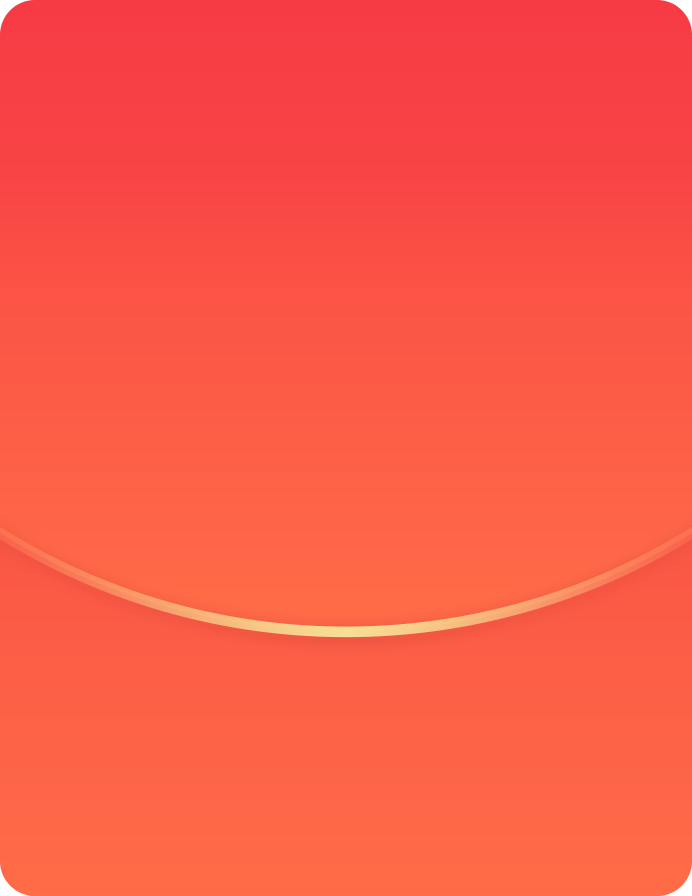
Write a WebGL 2 fragment shader that draws this background.

```glsl
#version 300 es
precision highp float;
// A rounded card with a warm red-to-orange gradient, split by a wide circular arc.
// Two vertical gradients meet at the circle; a gold rim with a soft shadow follows
// its edge and fades toward the sides. All lengths are in canvas heights.

uniform vec2 u_resolution;
out vec4 fragColor;

const vec3 CRIMSON = vec3(0.966, 0.230, 0.270);
const vec3 RED     = vec3(0.974, 0.268, 0.271);
const vec3 CORAL   = vec3(0.984, 0.332, 0.273);
const vec3 ORANGE  = vec3(1.000, 0.420, 0.280);
const vec3 LOWER_TOP    = vec3(0.980, 0.338, 0.270);
const vec3 LOWER_BOTTOM = vec3(1.000, 0.424, 0.280);
const vec3 GOLD   = vec3(0.963, 0.872, 0.582);
const vec3 SHADOW = vec3(0.840, 0.270, 0.220);
const vec3 PAPER  = vec3(1.0);

const float CORNER_RADIUS   = 0.039;
const float ARC_CENTER_Y    = 1.026;
const float ARC_RADIUS      = 0.7312;
const float RIM_HALF_WIDTH  = 0.0059;
const float RIM_EDGE_ALPHA  = 0.09;
const float SHADOW_SIZE     = 0.013;
const float SHADOW_STRENGTH = 0.26;

float roundedBox(vec2 p, vec2 halfSize, float radius) {
    vec2 q = abs(p) - halfSize + radius;
    return length(max(q, 0.0)) + min(max(q.x, q.y), 0.0) - radius;
}

// Coverage of the inside of a signed distance, softened over one pixel
float cover(float dist, float pixel) {
    return clamp(0.5 - dist / pixel, 0.0, 1.0);
}

vec3 upperGradient(float depth) {
    vec3 color = mix(CRIMSON, RED, clamp(depth / 0.2, 0.0, 1.0));
    color = mix(color, CORAL, clamp((depth - 0.2) / 0.14, 0.0, 1.0));
    return mix(color, ORANGE, clamp((depth - 0.34) / 0.34, 0.0, 1.0));
}

vec3 lowerGradient(float depth) {
    return mix(LOWER_TOP, LOWER_BOTTOM, smoothstep(0.5, 1.08, depth) * 0.35
             + 0.65 * clamp((depth - 0.6) / 0.4, 0.0, 1.0));
}

void main() {
    float pixel = 1.0 / u_resolution.y;
    float halfWidth = 0.5 * u_resolution.x * pixel;
    vec2 p = gl_FragCoord.xy * pixel - vec2(halfWidth, 0.0);
    float depth = 1.0 - p.y;

    // Two gradient fields divided by the circle
    float arc = length(p - vec2(0.0, ARC_CENTER_Y)) - ARC_RADIUS;
    vec3 color = mix(lowerGradient(depth), upperGradient(depth), cover(arc, pixel));

    // Rim opacity falls from the middle to both sides
    float side = clamp(abs(p.x) / halfWidth, 0.0, 1.0);
    float fade = mix(1.0, RIM_EDGE_ALPHA, mix(side, smoothstep(0.0, 1.0, side), 0.5));
    float rim = abs(arc) - RIM_HALF_WIDTH;

    // Shadow around the rim, dropped slightly downward
    float shadowDist = max(abs(arc - 0.003) - RIM_HALF_WIDTH, 0.0) / SHADOW_SIZE;
    float shadow = SHADOW_STRENGTH * exp(-shadowDist * shadowDist * 2.0);
    color = mix(color, SHADOW, shadow * mix(0.6, 1.0, fade) * (1.0 - cover(rim, pixel)));
    color = mix(color, GOLD, cover(rim, pixel) * fade);

    // Card silhouette
    float card = roundedBox(p - vec2(0.0, 0.5), vec2(halfWidth, 0.5), CORNER_RADIUS);
    fragColor = vec4(mix(PAPER, color, cover(card, pixel)), 1.0);
}
```
